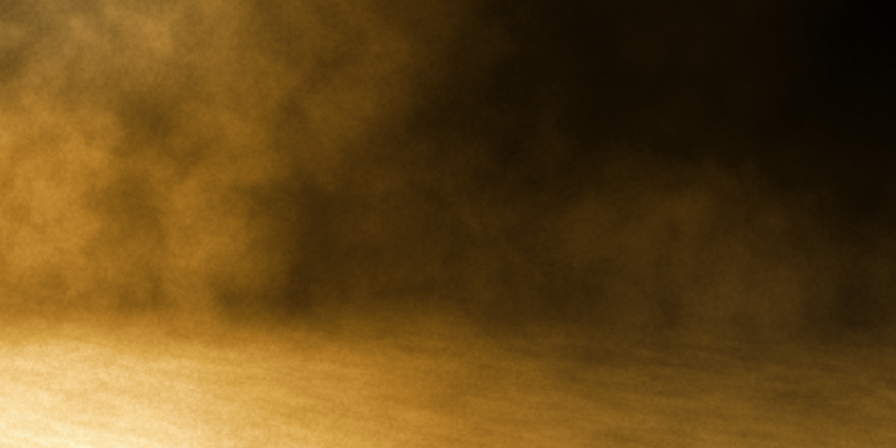
This background is drawn by a Shadertoy shader. Its source:

```glsl
// Golden mist drifting over a sunlit ground, fading into darkness at the right.
#define HORIZON 0.25
#define HORIZON_SOFTNESS 0.065
#define CLOUD_SCALE 3.6
#define CLOUD_CONTRAST 0.72
#define WISP_CONTRAST 0.5
#define WARP 0.13
#define RIPPLE 0.10
#define GRAIN 0.065

// Palette from shadow to glare, evenly spaced
const vec3 PALETTE[8] = vec3[8](
    vec3(0.01, 0.006, 0.0), vec3(0.11, 0.07, 0.01),
    vec3(0.29, 0.19, 0.04), vec3(0.49, 0.33, 0.07),
    vec3(0.69, 0.47, 0.14), vec3(0.84, 0.64, 0.28),
    vec3(0.96, 0.82, 0.56), vec3(1.0, 0.97, 0.82));

// Broad patches of mist: centre x, centre y, radius, brightness change
const vec4 PATCHES[11] = vec4[11](
    vec4(0.31, 0.74, 0.10, -0.19), vec4(0.27, 0.54, 0.10, -0.16),
    vec4(0.68, 0.46, 0.12, -0.09), vec4(0.00, 1.02, 0.11, -0.20),
    vec4(0.20, 0.86, 0.17, 0.09), vec4(0.45, 0.44, 0.12, 0.11),
    vec4(0.80, 0.77, 0.18, 0.07), vec4(1.54, 0.52, 0.22, 0.04),
    vec4(0.13, 0.32, 0.10, -0.06), vec4(2.00, 1.00, 0.25, -0.08),
    vec4(0.02, 0.55, 0.20, 0.09));

float hash(vec2 p) {
    vec3 q = fract(p.xyx * 0.1031);
    q += dot(q, q.yzx + 33.33);
    return fract((q.x + q.y) * q.z);
}

float noise(vec2 p) {
    vec2 i = floor(p), f = fract(p);
    f = f * f * (3.0 - 2.0 * f);
    return mix(mix(hash(i), hash(i + vec2(1, 0)), f.x),
               mix(hash(i + vec2(0, 1)), hash(i + vec2(1, 1)), f.x), f.y);
}

// Fractal noise centred on zero
float fbm(vec2 p) {
    float sum = 0.0, amplitude = 0.5;
    for (int i = 0; i < 6; i++) {
        sum += amplitude * (noise(p) - 0.5);
        p = mat2(1.6, 1.2, -1.2, 1.6) * p + 17.3;
        amplitude *= 0.52;
    }
    return sum;
}

vec3 palette(float level) {
    float t = clamp(level * 6.0, 0.0, 6.999);
    int i = int(t);
    return mix(PALETTE[i], PALETTE[i + 1], fract(t));
}

// Brightness of the mist above the ground
float mistLevel(vec2 p) {
    vec2 warp = vec2(fbm(p * 4.0 + 5.0), fbm(p * 4.0 + 41.0));
    vec2 q = p + WARP * warp;
    float lit = 1.0 - smoothstep(0.1, 1.17, q.x - 0.2 * (q.y - 0.6));
    float lowHaze = smoothstep(0.8, 0.2, q.y) * smoothstep(0.5, 1.1, q.x);
    float level = 0.145 + 0.51 * lit + 0.21 * lowHaze;
    level -= 0.06 * smoothstep(1.4, 2.0, p.x);
    for (int i = 0; i < PATCHES.length(); i++) {
        vec2 d = (q - PATCHES[i].xy) / PATCHES[i].z;
        level += PATCHES[i].w * exp(-dot(d, d));
    }
    float cloud = CLOUD_CONTRAST * fbm(q * CLOUD_SCALE + 8.0);
    cloud += WISP_CONTRAST * fbm(q * 12.0 + 23.0);
    return level + cloud * (0.03 + 0.65 * level);
}

// Brightness of the ground, with fine slanted ripples
float groundLevel(vec2 p) {
    float sun = exp(-p.x * p.x / 0.9);
    float level = 0.35 + 0.6 * sun + 0.8 * (0.19 - p.y);
    vec2 slanted = vec2(p.x, p.y + 0.14 * p.x + 0.02 * fbm(p * 5.0));
    float ripples = fbm(slanted * vec2(12.0, 60.0));
    return level + RIPPLE * ripples + 0.10 * fbm(p * vec2(5.0, 10.0));
}

void mainImage(out vec4 fragColor, in vec2 fragCoord) {
    vec2 uv = fragCoord / iResolution.xy;
    vec2 p = uv * vec2(2.0, 1.0);

    // Soft, uneven join between mist and ground
    float edge = HORIZON + 0.10 * fbm(p * vec2(4.0, 7.0));
    float softness = HORIZON_SOFTNESS + 0.07 * uv.x;
    float ground = 1.0 - smoothstep(edge - softness, edge + softness, p.y);
    float level = mix(mistLevel(p), groundLevel(p), ground);

    // Fine grain, weaker in the shadows
    float grain = noise(p * 110.0) + noise(p * 200.0 + 9.0) - 1.0;
    level += GRAIN * grain * (0.15 + 0.5 * clamp(level, 0.0, 1.0));

    // Paler mist at the upper left and the lower right
    vec3 color = palette(level);
    float pale = smoothstep(0.6, 1.0, p.y) * smoothstep(0.9, 0.1, p.x);
    pale += 0.45 * smoothstep(0.8, 1.7, p.x) * smoothstep(0.6, 0.3, p.y);
    float gray = dot(color, vec3(0.3, 0.59, 0.11));
    color = mix(color, gray * vec3(1.14, 1.0, 0.68), 0.4 * pale);

    fragColor = vec4(color, 1.0);
}
```
